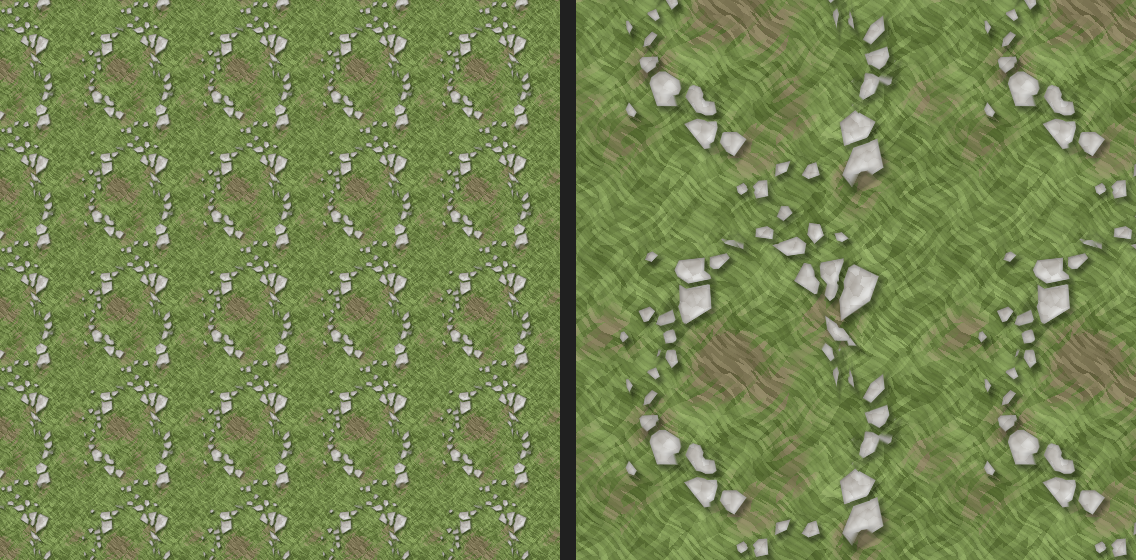
Left, the full canvas; right, a detail of the centre.
Reproduce this texture procedurally as a Shadertoy shader.

```glsl
const float TAU = 6.28319;

float hash(vec2 p) {
    return fract(sin(dot(p, vec2(12.99, 78.23))) * 43758.5);
}

// Cellular noise repeating over the unit tile: nearest distance, cell tone
vec2 cells(vec2 p, vec2 count) {
    p *= count;
    vec2 nearest = vec2(9.0, 0.0);
    for (int j = -1; j <= 1; j++)
    for (int i = -1; i <= 1; i++) {
        vec2 cell = floor(p) + vec2(i, j);
        vec2 id = mod(cell, count);
        vec2 site = cell + vec2(hash(id + 0.3), hash(id + 7.7));
        float d = length(p - site);
        if (d < nearest.x) nearest = vec2(d, hash(id + 3.1));
    }
    return nearest;
}

// Irregular five-sided stone
float shard(vec2 p, float size, float seed) {
    float d = -1.0;
    for (float k = 0.0; k < 5.0; k++) {
        float a = TAU * (k + 0.7 * hash(vec2(seed, k))) / 5.0;
        float reach = size * (0.6 + 0.5 * hash(vec2(k + 9.0, seed)));
        d = max(d, dot(p, vec2(cos(a), sin(a))) - reach);
    }
    return d;
}

// Broken ring of stones with loose chips, split by narrow gaps
float stones(vec2 p) {
    float first = 9.0, second = 9.0;
    for (float i = 0.0; i < 46.0; i++) {
        bool chip = i >= 30.0;
        float h = hash(vec2(i, 4.0));
        float a = chip ? i * 2.4 : TAU * (i + 0.5 * h) / 30.0;
        float radius = 0.345 + 0.07 * cos(a - 5.15) + 0.07 * cos(2.0 * a - 3.67)
                     + 0.028 * cos(3.0 * a - 3.14);
        float jitter = hash(vec2(i, 2.0));
        radius += chip ? (jitter - 0.35) * 0.26 : (jitter - 0.5) * 0.13;
        float size = chip ? 0.012 + 0.012 * h
                          : 0.038 + 0.018 * cos(4.0 * a - 3.49) + 0.012 * (h - 0.5);

        vec2 q = p - radius * vec2(cos(a), sin(a));
        q -= round(q);
        float turn = a + 1.57 + 1.6 * (hash(vec2(i, 6.0)) - 0.5);
        float c = cos(turn), s = sin(turn);
        q = vec2(c * q.x + s * q.y, c * q.y - s * q.x);
        float stretch = 1.0 + 0.4 * hash(vec2(i, 8.0)) + 0.35 * smoothstep(0.7, 1.0, cos(a));
        float d = shard(q * vec2(1.0 / stretch, stretch), size, i) / stretch;
        second = min(second, max(first, d));
        first = min(first, d);
    }
    return max(first, 0.5 * (first - second) + 0.006);
}

void mainImage(out vec4 fragColor, in vec2 fragCoord) {
    vec2 p = fragCoord / iResolution.xy * 4.6875 - vec2(0.071, 0.087);
    p = fract(p + 0.5) - 0.5;
    float pixel = 4.6875 / iResolution.y;

    // Grass blades leaning in gentle waves
    float sway = 0.012 * sin(TAU * (2.0 * p.x + 3.0 * p.y)) + 0.008 * sin(TAU * (5.0 * p.x - 4.0 * p.y));
    vec2 fine = cells(fract(p + vec2(sway + p.y, 0.0)), vec2(70, 28));
    vec2 broad = cells(fract(p + vec2(sway - p.y, 0.0)), vec2(44, 20));
    float blade = 0.55 * fine.y + 0.45 * broad.y;
    float drift = sin(TAU * (p.x + 2.0 * p.y) + 1.0) * sin(TAU * (2.0 * p.x - p.y));
    vec3 color = mix(vec3(0.32, 0.40, 0.18), vec3(0.59, 0.69, 0.41), blade + 0.08 * drift);
    color *= 1.06 - 0.16 * fine.x;

    // Bare soil inside the ring and in smaller worn spots
    float along = dot(p, vec2(0.8, -0.6)), across = dot(p, vec2(0.6, 0.8));
    float worn = exp(-25.0 * along * along - 110.0 * across * across);
    worn += 0.75 * smoothstep(0.45, 0.05, cells(fract(p + 0.03 * drift), vec2(3)).x);
    float soil = smoothstep(0.4, 1.05, worn + 0.7 * (broad.y - 0.5) + 0.3 * (fine.y - 0.5));
    vec3 earth = mix(vec3(0.41, 0.36, 0.26), vec3(0.60, 0.53, 0.43), fine.y);
    color = mix(color, earth, 0.8 * soil);

    // Stones lit from the upper left, with a short shadow
    float d = stones(p);
    float lit = stones(p + vec2(-0.009, 0.011));
    color *= 1.0 - 0.38 * smoothstep(0.012, -0.006, min(lit, d + 0.004));
    vec2 grain = cells(fract(p), vec2(38));
    float relief = clamp((min(-d, 0.022) - min(-lit, 0.022)) * 14.0, -0.2, 0.2);
    float tone = 0.58 + 0.35 * (grain.y - 0.5) - 0.3 * (grain.x - 0.4) - 2.2 * relief;
    vec3 rock = mix(vec3(0.66, 0.64, 0.61), vec3(0.88, 0.88, 0.87), clamp(tone, 0.0, 1.0));
    rock *= 0.82 + 0.18 * smoothstep(0.0, 0.009, -d);
    color = mix(color, rock, smoothstep(0.5 * pixel, -0.5 * pixel, d));

    fragColor = vec4(color, 1.0);
}
```
